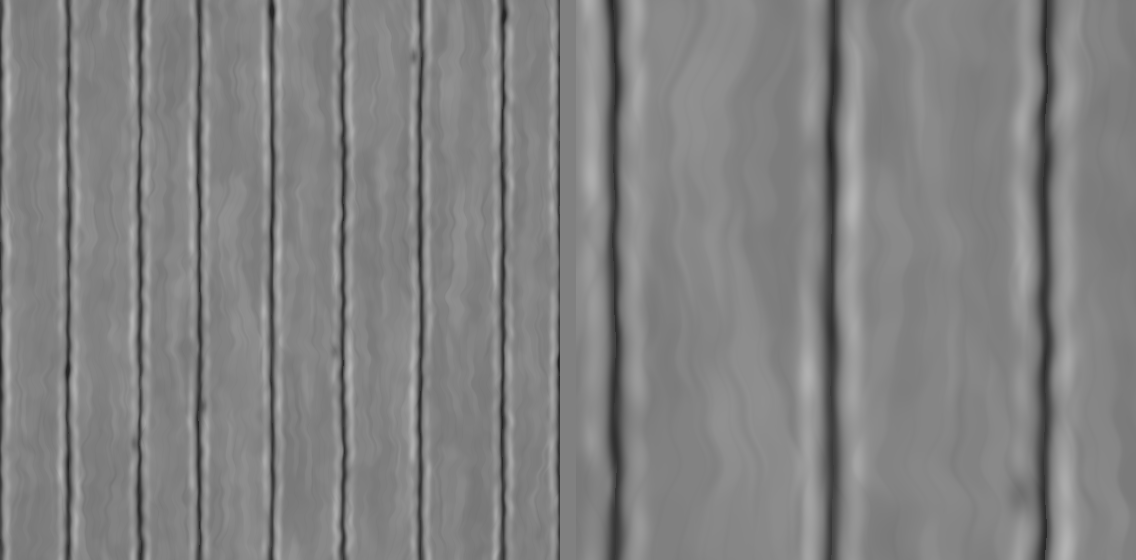
Left, the full canvas; right, a detail of the centre.
A three.js fragment shader for this texture map:

```glsl
// Eight weathered grey planks running upward, split by dark gaps with pale worn lips.
// Gaps are wobbling Gaussian grooves; the grain is stretched cellular noise, seeded
// per plank and bent by layered sines. All noise wraps, so the square tiles.
varying vec2 vUv;

const float TAU = 6.2831853;
const float PLANKS = 8.0;
const float WOOD = 0.514;
const float GAP_DEPTH = 0.29;
const float GAP_WIDTH = 0.0044;
const float LIP_OFFSET = 0.0135;
const float LIP_WIDTH = 0.0058;

// Gap positions across, and the height and sideways shift of one knot per gap
const vec4 GAPS_LEFT = vec4(0.0, 0.122, 0.25, 0.356);
const vec4 GAPS_RIGHT = vec4(0.486, 0.613, 0.751, 0.898);
const vec4 KNOT_Y_LEFT = vec4(0.35, 0.34, 0.208, 0.276);
const vec4 KNOT_Y_RIGHT = vec4(0.98, 0.37, 0.898, 0.97);
const vec4 KNOT_X_LEFT = vec4(0.0, 0.0, -0.010, 0.010);
const vec4 KNOT_X_RIGHT = vec4(0.0, -0.015, -0.013, 0.003);

float hash(vec2 p) {
  vec3 q = fract(p.xyx * 0.1031);
  q += dot(q, q.yzx + 33.33);
  return fract((q.x + q.y) * q.z);
}

float bell(float d, float width) {
  return exp(-d * d / (width * width));
}

// Signed shortest distance on the unit circle
float wrapped(float d) {
  return d - floor(d + 0.5);
}

// Layered sines of whole frequency, roughly -1 to 1
float wave(float t, float seed) {
  float sum = 0.0;
  for (int i = 1; i <= 6; i++) {
    float k = float(i);
    float freq = floor(k * k * 0.7 + 1.5);
    sum += sin(TAU * (freq * t + hash(vec2(k, seed)))) / sqrt(k);
  }
  return 0.5 * sum;
}

// Wrapping cellular noise: x = crease between cells, y = blended cell tone
vec2 cellular(vec2 uv, vec2 cells, float seed) {
  vec2 p = uv * cells;
  vec2 base = floor(p);
  float near1 = 9.0, near2 = 9.0, tone = 0.0, total = 0.0;
  for (int j = -1; j <= 1; j++) {
    for (int i = -1; i <= 1; i++) {
      vec2 cell = base + vec2(float(i), float(j));
      vec2 id = mod(cell, cells) + seed * 17.0;
      vec2 site = cell + 0.1 + 0.8 * vec2(hash(id), hash(id + 71.3));
      float d = length(p - site);
      near2 = min(near2, max(near1, d));
      near1 = min(near1, d);
      float weight = exp(-7.0 * d * d);
      tone += weight * hash(id + 37.7);
      total += weight;
    }
  }
  return vec2(1.0 - smoothstep(0.0, 0.3, near2 - near1), tone / total - 0.5);
}

// Keeps the closer gap: (signed distance, index, knot height, knot shift)
vec4 closerGap(vec4 best, vec2 uv, float gapX, float index, float knotY, float knotX) {
  float d = wrapped(uv.x - gapX - 0.0014 * wave(uv.y, index + 3.0));
  return abs(d) < abs(best.x) ? vec4(d, index, knotY, knotX) : best;
}

// Streaks, bent creases and small flakes within one plank
float grain(vec2 uv, float plank) {
  float bend = 0.007 * wave(uv.y, plank + 40.0)
             + 0.006 * sin(TAU * (5.0 * uv.x + 3.0 * uv.y) + plank);
  vec2 bent = uv + vec2(bend, 0.02 * sin(TAU * 9.0 * uv.x));
  vec2 broad = cellular(bent, vec2(30.0, 4.0), plank + 1.0);
  vec2 fine = cellular(bent, vec2(76.0, 9.0), plank + 11.0);
  vec2 flakes = cellular(uv + vec2(bend, 0.0), vec2(48.0, 30.0), plank + 23.0);
  float creaseFade = smoothstep(-0.2, 0.3, fine.y);
  return 0.060 * broad.y + 0.045 * fine.y + 0.025 * flakes.y
       - 0.032 * broad.x * creaseFade - 0.008 * fine.x;
}

// Dark groove with uneven sides, widened near the plank ends
float gapShade(float d, float y, float seed) {
  float ends = pow(abs(cos(0.5 * TAU * y)), 70.0);
  float width = GAP_WIDTH * (1.0 + 0.28 * wave(y, seed) + 0.35 * ends);
  float depth = GAP_DEPTH * (1.0 + 0.13 * wave(y, seed + 5.5));
  return depth * bell(d, width);
}

// Pale ridge beside the groove, brighter and dimmer along its length
float lipShade(float d, float y, float seed) {
  float strength = max(0.02, 0.095 + 0.055 * wave(y, seed + 9.0));
  float shift = LIP_OFFSET + 0.0015 * wave(y, seed);
  return strength * bell(abs(d) - shift, LIP_WIDTH);
}

void main() {
  vec4 gap = vec4(1.0, 0.0, 0.0, 0.0);
  for (int i = 0; i < 4; i++) {
    float n = float(i);
    gap = closerGap(gap, vUv, GAPS_LEFT[i], n, KNOT_Y_LEFT[i], KNOT_X_LEFT[i]);
    gap = closerGap(gap, vUv, GAPS_RIGHT[i], n + 4.0, KNOT_Y_RIGHT[i], KNOT_X_RIGHT[i]);
  }
  float side = step(0.0, gap.x);
  float plank = mod(gap.y + side - 1.0 + PLANKS, PLANKS);
  float edgeSeed = 60.0 + gap.y * 2.0 + side;
  float knot = bell(gap.x - gap.w, 0.0065) * bell(wrapped(vUv.y - gap.z), 0.014);

  float shade = WOOD + grain(vUv, plank);
  shade += lipShade(gap.x, vUv.y, edgeSeed);
  shade -= gapShade(gap.x, vUv.y, edgeSeed) + 0.16 * knot;
  gl_FragColor = vec4(vec3(clamp(shade, 0.14, 0.72)), 1.0);
}
```
